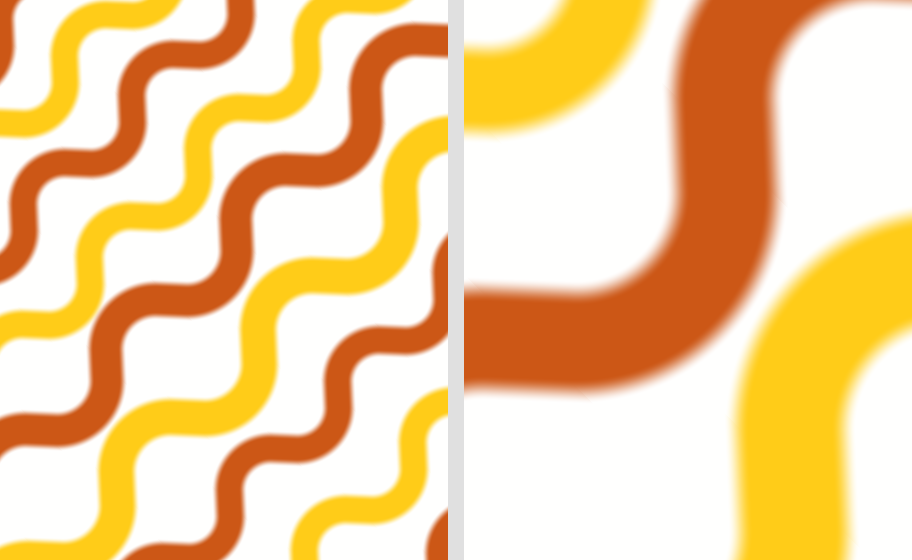
Left, the full canvas; right, a detail of the centre.
Write a WebGL 2 fragment shader that draws this pattern.

```glsl
#version 300 es
precision highp float;
// Diagonal wavy ribbons, alternating rust and yellow on white.
// Each ribbon is a distance to a periodic curve of circular arcs joined by
// short straight tangents; its period sets its width and bend radius.

uniform vec2 u_resolution;
out vec4 fragColor;

const vec3 WHITE  = vec3(1.0, 1.0, 0.998);
const vec3 RUST   = vec3(0.80, 0.34, 0.085);
const vec3 YELLOW = vec3(1.0, 0.80, 0.095);

const float HALF_WIDTH  = 0.126;  // ribbon half width, per step
const float BEND_RADIUS = 0.384;  // centre line radius, per step
const float BEND_ANGLE  = 0.825;  // half sweep of a bend, just over 45 degrees
const float SOFTNESS    = 0.0075; // edge blur, in canvas heights

const float SMALL  = 0.1935;      // step sizes, in canvas heights
const float MEDIUM = 0.2320;
const float LARGE  = 0.2530;

// Per ribbon: corner of one upper-left bend (x, y), then step size.
const int RIBBON_COUNT = 9;
const vec3 RIBBONS[RIBBON_COUNT] = vec3[RIBBON_COUNT](
    vec3(0.000, 1.039, SMALL),
    vec3(0.116, 0.973, SMALL),
    vec3(0.236, 0.902, SMALL),
    vec3(0.354, 0.807, SMALL),
    vec3(0.422, 0.696, MEDIUM),
    vec3(0.462, 0.507, LARGE),
    vec3(0.604, 0.392, SMALL),
    vec3(0.738, 0.283, SMALL),
    vec3(0.786, 0.085, SMALL));

// Distance to the wave centre line; x runs along it and a crest is at x = 0.
float waveDistance(vec2 p, float period, float radius) {
    // Fold every half wave onto the first crest, flipping the troughs.
    float halfWave = 0.5 * period;
    float index = floor(p.x / halfWave + 0.5);
    float side = 1.0 - 2.0 * mod(index, 2.0);
    vec2 q = vec2(abs(p.x - index * halfWave), p.y * side);

    // Place the bend so that it meets the straight part as a tangent.
    float s = sin(BEND_ANGLE);
    float c = cos(BEND_ANGLE);
    q.y -= (0.25 * period * s - radius) / c;
    bool onBend = q.x * c < q.y * s;
    float reach = onBend ? length(q) : dot(q, vec2(s, c));
    return abs(reach - radius);
}

void main() {
    vec2 p = gl_FragCoord.xy / u_resolution.y;
    float soft = max(SOFTNESS, 0.75 / u_resolution.y);
    vec3 color = WHITE;

    for (int i = 0; i < RIBBON_COUNT; i++) {
        vec3 ribbon = RIBBONS[i];
        float stepSize = ribbon.z;
        float period = stepSize * sqrt(2.0);

        // Turn to the diagonal, measuring from the ribbon's mean line.
        vec2 q = p - ribbon.xy;
        vec2 along = vec2(q.x + q.y, q.y - q.x) * sqrt(0.5);
        along.y += 0.25 * period;

        float d = waveDistance(along, period, BEND_RADIUS * stepSize)
                - HALF_WIDTH * stepSize;
        vec3 ink = i % 2 == 0 ? RUST : YELLOW;
        color = mix(color, ink, 1.0 - smoothstep(-soft, soft, d));
    }

    fragColor = vec4(color, 1.0);
}
```
